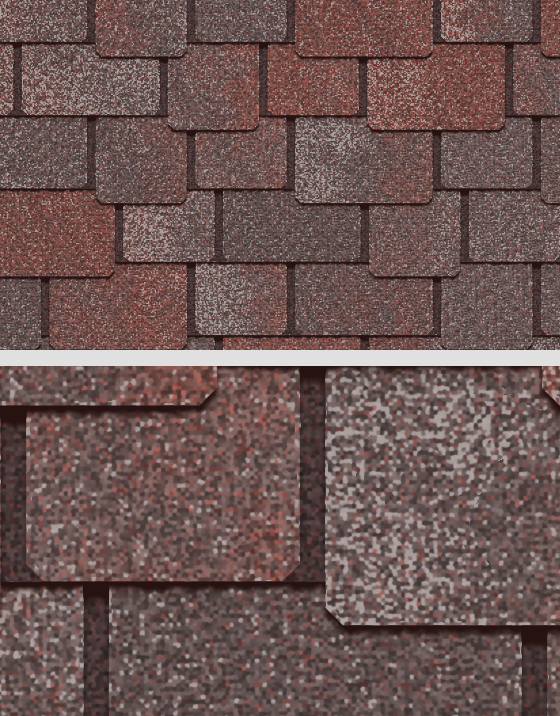
Top: the whole. Bottom: its middle third, enlarged.
Write a Shadertoy shader that draws this texture.

```glsl
// Overlapping courses of asphalt roof shingles with long and short tabs,
// chamfered lower corners and dark slots. Two courses are layered per point
// by signed distances, then coloured by soft jittered mineral granules.

#define ROWS 4.776      // courses over the canvas height; a course is one unit
#define FIRST 0.572     // lower edge of the top course
#define LONG 1.993      // width of a wide tab, slot included
#define SHORT 1.361     // width of a narrow tab, slot included
#define SLOT 0.058      // half width of a slot
#define DROP 0.2        // extra length of the lowered tabs
#define CHAMFER 0.08    // cut of the lower corners
#define SHADOW 0.036    // thickness of the shadow under a tab
#define GRAIN 54.0      // granules per unit
#define CONTRAST 0.36   // brightness spread of the granules

const float PERIOD = 2.0 * LONG + 3.0 * SHORT;
const vec3 RED = vec3(0.465, 0.30, 0.275);
const vec3 MAUVE = vec3(0.385, 0.325, 0.32);
const vec3 PALE = vec3(0.74, 0.70, 0.69);
const vec3 BACKING = vec3(0.275, 0.21, 0.21);
const vec3 SHADE = vec3(0.15, 0.075, 0.065);

float hash(vec2 p) {
    return fract(sin(dot(p, vec2(127.1, 311.7))) * 43758.547);
}

float noise(vec2 p) {
    vec2 i = floor(p), f = fract(p);
    f = f * f * (3.0 - 2.0 * f);
    vec2 e = vec2(0.0, 1.0);
    return mix(mix(hash(i), hash(i + e.yx), f.x),
               mix(hash(i + e.xy), hash(i + e.yy), f.x), f.y);
}

struct Tab {
    float edge;     // signed distance to the tab
    float along;    // position across the tab, 0 to 1
    vec2 id;
};

// Finds the tab at p in a course; p.y is measured down from its short edge.
Tab findTab(vec2 p, float row) {
    float start = 3.731 * floor(row / 3.0) - 0.746;
    if (abs(mod(row, 3.0) - 1.0) < 0.5) start += 0.985;
    float cell = floor((p.x - start) / PERIOD);
    float u = p.x - start - cell * PERIOD;

    // The widths run long, short, short, long, short.
    float left = 0.0, width = LONG;
    int i = 0;
    for (; i < 4 && u > left + width; i++) {
        left += width;
        width = i == 2 ? LONG : SHORT;
    }
    bool lowered = mod(cell, 2.0) > 0.5 ? i < 4 : i % 2 == 1;

    float side = abs(u - left - 0.5 * width) - 0.5 * width + SLOT;
    float below = p.y - (lowered ? DROP : 0.0);
    float corner = (side + below + CHAMFER) * 0.7071;
    return Tab(max(max(side, below), corner), (u - left) / width,
               vec2(cell * 5.0 + float(i), row));
}

// Distance to a whole course: its tabs and the backing behind the slots.
float outline(vec2 p, float row) {
    return min(findTab(p, row).edge, p.y);
}

// Base colour, and in w the share of pale granules.
vec4 surface(vec2 p, float row, float aa, out float slot) {
    Tab tab = findTab(p, row);
    float blend = smoothstep(0.0, 1.0, tab.along + 0.5 * noise(p * 3.0) - 0.25);
    float red = mix(hash(tab.id + 3.3), hash(tab.id + 8.7), blend);
    float pale = mix(hash(tab.id + 14.1), hash(tab.id + 21.9), blend);
    float mottle = noise(p * 4.0 + row * 7.0) - 0.5;
    red = smoothstep(0.3, 1.0, red + 0.25 * mottle);
    pale = 0.07 + 0.3 * smoothstep(0.6, 1.0, pale + 0.2 * mottle);
    pale += 0.12 * smoothstep(-0.03, 0.0, tab.edge);    // worn rim
    vec3 colour = mix(MAUVE, RED, red) * (0.95 + 0.1 * hash(tab.id));
    vec3 gap = BACKING * mix(0.8, 1.0, smoothstep(0.0, 0.03, tab.edge));
    slot = smoothstep(-aa, aa, tab.edge);
    return mix(vec4(colour, pale), vec4(gap, 0.0), slot);
}

// Soft blend of the nearest jittered granules.
vec3 granules(vec2 p, vec4 ground) {
    vec2 home = floor(p);
    vec4 sum = vec4(0.0);
    for (int y = -1; y <= 1; y++)
    for (int x = -1; x <= 1; x++) {
        vec2 id = home + vec2(x, y);
        vec2 offset = id + 0.2 + 0.6 * vec2(hash(id), hash(id + 51.3)) - p;
        float kind = hash(id + 17.7);
        vec3 c = ground.rgb * (1.0 + CONTRAST * (2.0 * hash(id + 93.1) - 1.0));
        if (kind > 0.86) c *= vec3(1.2, 0.9, 0.87);
        if (kind < ground.w) c = mix(c, PALE, 0.8);
        sum += vec4(c, 1.0) * exp(-5.5 * dot(offset, offset));
    }
    return sum.rgb / sum.w;
}

void mainImage(out vec4 fragColor, in vec2 fragCoord) {
    float aa = 0.8 * ROWS / iResolution.y;
    vec2 p = fragCoord / iResolution.y * ROWS;
    p.y = ROWS - FIRST - p.y;

    // The front course overlaps the one below it.
    float row = floor(p.y + 0.12);
    vec2 q = p - vec2(0.0, row);
    float slot, frontSlot;
    vec4 back = surface(q - vec2(0.0, 1.0), row + 1.0, aa, slot);
    vec4 front = surface(q, row, aa, frontSlot);
    float cover = 1.0 - smoothstep(-aa, aa, outline(q, row));

    // Ragged shadow of the front course, deeper inside the slots.
    float reach = mix(SHADOW, 0.09, slot) + 0.025 * (noise(p * 28.0) - 0.5);
    float clearance = outline(q - vec2(0.0, reach), row);
    float lit = smoothstep(-0.02, 0.02, clearance);
    lit *= 0.92 + 0.08 * smoothstep(0.0, 0.1, clearance);

    vec3 colour = granules(p * GRAIN, mix(back, front, cover));
    fragColor = vec4(mix(SHADE, colour, mix(lit, 1.0, cover)), 1.0);
}
```
